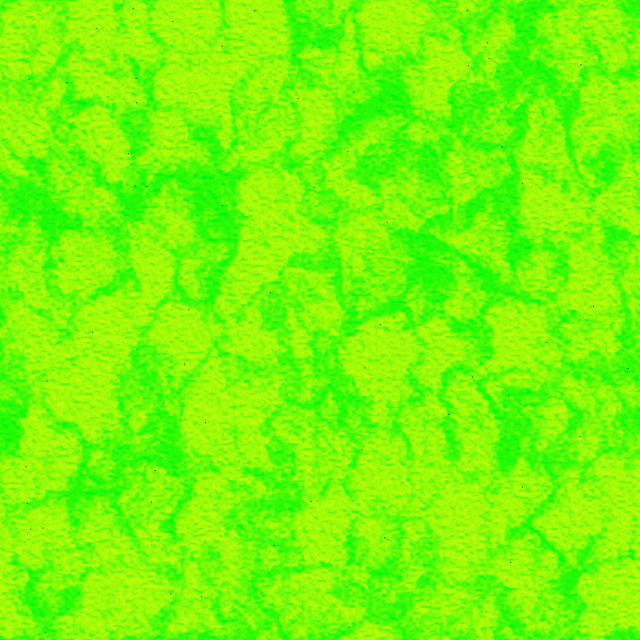
Reproduce this texture procedurally as a WebGL 1 fragment shader.

```glsl
precision highp float;
// Mottled lime paint on rough paper: upright yellow-green blobs parted by
// green veins. Two sizes of warped cell borders plus fractal noise set the
// paint cover; embossed noise adds fine paper grain, with a few dark specks.

uniform vec2 u_resolution;

const vec3 VEIN_GREEN = vec3(0.13, 0.98, 0.02);
const vec3 BLOB_LIME = vec3(0.63, 0.98, 0.03);
const vec3 SPECK_DARK = vec3(0.03, 0.22, 0.02);

float hash(vec2 cell) {
  vec3 h = fract(cell.xyx * vec3(0.1031, 0.1030, 0.0973));
  h += dot(h, h.yzx + 33.33);
  return fract((h.x + h.y) * h.z);
}

vec2 hash2(vec2 cell) {
  return vec2(hash(cell), hash(cell + vec2(71.0, 113.0)));
}

float valueNoise(vec2 p) {
  vec2 cell = floor(p);
  vec2 f = fract(p);
  f = f * f * (3.0 - 2.0 * f);
  float low = mix(hash(cell), hash(cell + vec2(1.0, 0.0)), f.x);
  float high = mix(hash(cell + vec2(0.0, 1.0)), hash(cell + 1.0), f.x);
  return mix(low, high, f.y);
}

// Fractal noise, rotated between octaves to hide the lattice.
float fbm(vec2 p) {
  float sum = 0.0;
  float weight = 0.5;
  for (int i = 0; i < 4; i++) {
    sum += weight * valueNoise(p);
    p = mat2(1.6, 1.2, -1.2, 1.6) * p + 17.3;
    weight *= 0.5;
  }
  return sum / 0.9375;
}

// Gap between the two nearest cell points: zero along cell borders.
float cellBorder(vec2 p) {
  vec2 cell = floor(p);
  float nearest = 8.0;
  float second = 8.0;
  for (int y = -1; y <= 1; y++) {
    for (int x = -1; x <= 1; x++) {
      vec2 neighbour = cell + vec2(float(x), float(y));
      float d = length(neighbour + hash2(neighbour) - p);
      second = min(second, max(nearest, d));
      nearest = min(nearest, d);
    }
  }
  return second - nearest;
}

// Flat-topped cells parted by soft grooves.
float plateaus(vec2 p, float groove) {
  return smoothstep(0.0, groove, cellBorder(p));
}

// Height of the paint: high inside blobs, low in the veins.
float paintCover(vec2 uv) {
  vec2 warp = vec2(fbm(uv * 18.0 + 3.7), fbm(uv * 18.0 + 41.2)) - 0.5;
  vec2 p = uv + 0.09 * warp;
  float blobs = 0.31 * plateaus(p * vec2(11.0, 8.0), 0.36);
  float dabs = 0.14 * plateaus(p * vec2(24.0, 18.0) + 31.0, 0.4);
  float patches = 0.78 * (fbm(p * vec2(12.0, 8.5) + 9.1) - 0.5);
  float streaks = 0.1 * (valueNoise(uv * vec2(34.0, 11.0)) - 0.5);
  return blobs + dabs + patches + streaks;
}

// Broken paint edges, from ragged to grainy.
float mottle(vec2 uv) {
  float ragged = fbm(uv * vec2(85.0, 80.0)) - 0.5;
  float grainy = valueNoise(uv * vec2(190.0, 230.0) + 5.0) - 0.5;
  return 0.32 * ragged + 0.27 * grainy;
}

// Short level ridges lit from above, with deeper shadowed strokes.
float paperGrain(vec2 uv) {
  vec2 p = uv * vec2(130.0, 210.0);
  p.y += 1.5 * valueNoise(uv * 60.0);
  float slope = valueNoise(p) - valueNoise(p + vec2(0.3, 0.9));
  float fine = valueNoise(uv * 350.0 + 23.0) - 0.5;
  return 0.14 * slope - 0.13 * smoothstep(0.15, 0.6, -slope) + 0.14 * fine;
}

float specks(vec2 uv, float density, float radius, float pixel) {
  vec2 p = uv * density;
  vec2 cell = floor(p);
  vec2 centre = 0.2 + 0.6 * hash2(cell + 7.0);
  float d = length(fract(p) - centre) / density;
  float present = step(0.965, hash(cell + 301.0));
  return present * (1.0 - smoothstep(radius - pixel * 0.5, radius + pixel * 0.5, d));
}

void main() {
  float pixel = 1.0 / u_resolution.y;
  vec2 uv = gl_FragCoord.xy * pixel;

  float cover = smoothstep(-0.13, 0.46, paintCover(uv) + mottle(uv));
  vec3 color = mix(VEIN_GREEN, BLOB_LIME, cover);

  // Grain shows most in the thick paint.
  float grain = paperGrain(uv) * mix(0.65, 1.0, cover);
  color += grain * vec3(1.0, 0.05, 0.04);

  color = mix(color, SPECK_DARK, 0.7 * specks(uv, 36.0, 0.001, pixel));
  gl_FragColor = vec4(clamp(color, 0.0, 1.0), 1.0);
}
```
